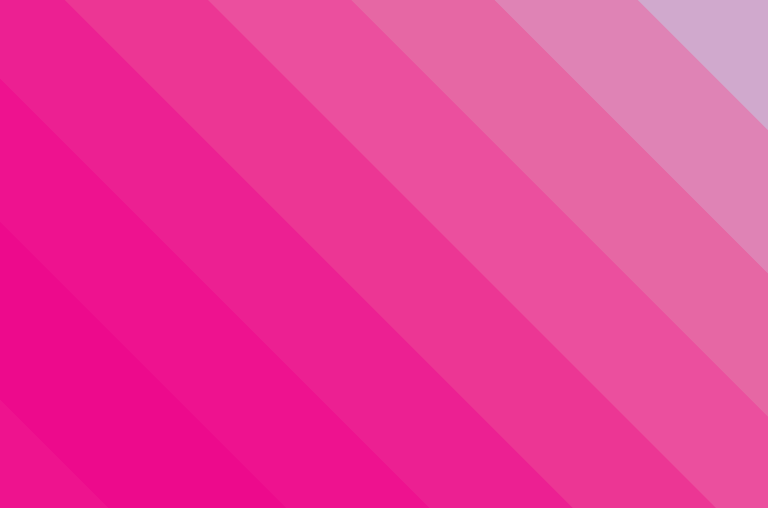
Reproduce this background procedurally as a Shadertoy shader.

```glsl
// Draws flat diagonal stripes stepping from deep magenta to pale lilac.

// Positions are measured along x + y, in canvas heights.
#define CORNER_EDGE 0.2136
#define FIRST_EDGE 0.5635
#define STRIPE_STEP 0.2820
#define EDGE_SOFTNESS 0.7
#define STRIPE_COUNT 9

// Stripe colours, from the lower left to the upper right.
const vec3 stripeColors[STRIPE_COUNT] = vec3[STRIPE_COUNT](
    vec3(0.933, 0.074, 0.558),
    vec3(0.929, 0.039, 0.549),
    vec3(0.933, 0.071, 0.561),
    vec3(0.925, 0.127, 0.573),
    vec3(0.925, 0.212, 0.580),
    vec3(0.922, 0.310, 0.620),
    vec3(0.902, 0.402, 0.645),
    vec3(0.873, 0.514, 0.710),
    vec3(0.815, 0.662, 0.804)
);

// The corner stripe has its own edge; all later edges are evenly spaced.
float stripeEdge(int index) {
    return index == 1 ? CORNER_EDGE : FIRST_EDGE + STRIPE_STEP * float(index - 2);
}

void mainImage(out vec4 fragColor, in vec2 fragCoord) {
    vec2 position = fragCoord / iResolution.y;
    float diagonal = position.x + position.y;
    float blur = EDGE_SOFTNESS / iResolution.y;

    // Lay each stripe over the previous one.
    vec3 color = stripeColors[0];
    for (int i = 1; i < STRIPE_COUNT; i++) {
        float edge = stripeEdge(i);
        float coverage = smoothstep(edge - blur, edge + blur, diagonal);
        color = mix(color, stripeColors[i], coverage);
    }

    fragColor = vec4(color, 1.0);
}
```
